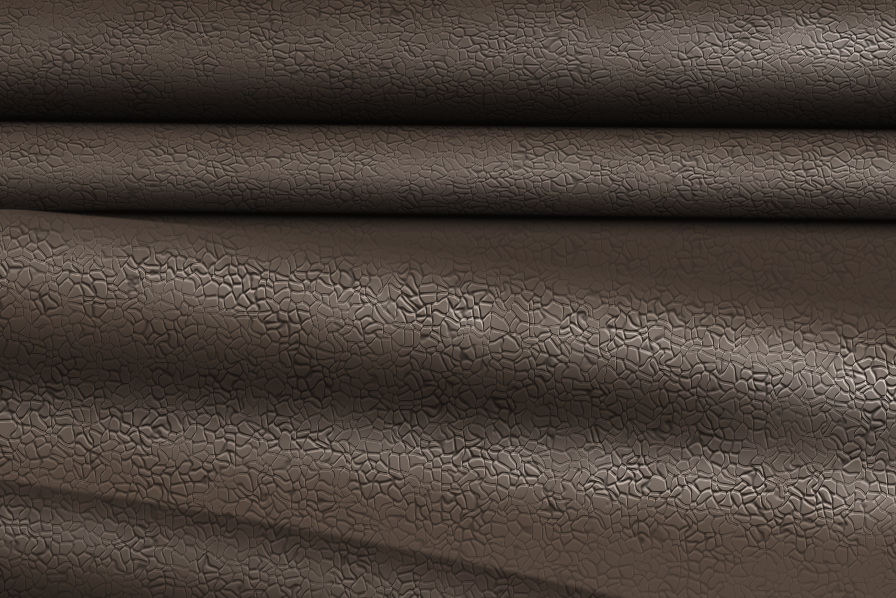
Write a Shadertoy shader that draws this texture.

```glsl
// Draped brown leather: two rolled folds above a broad pebbled fold with soft sheen.

const vec3 LEATHER = vec3(0.305, 0.252, 0.216);  // diffuse colour
const vec3 SHEEN = vec3(0.31, 0.32, 0.325);      // cool reflected light
const vec3 CREASE = vec3(0.025, 0.020, 0.016);   // deepest shadow
const float GRAIN_SCALE = 58.0;                  // pebbles per canvas height
const float ROLL_SQUEEZE = 1.5;                  // foreshortening on the rolls
const float GRAIN_WARP = 0.55;                   // irregularity of the pebbles
const float RELIEF = 1.25;                       // glint contrast
const float CRACK_DEPTH = 0.30;                  // darkening between pebbles

float hash(vec2 p) {
    return fract(sin(dot(p, vec2(127.1, 311.7))) * 43758.5453);
}

vec2 hash2(vec2 p) {
    return vec2(hash(p), hash(p + 37.2));
}

float noise(vec2 p) {
    vec2 i = floor(p), f = fract(p);
    f = f * f * (3.0 - 2.0 * f);
    return mix(mix(hash(i), hash(i + vec2(1, 0)), f.x),
               mix(hash(i + vec2(0, 1)), hash(i + vec2(1, 1)), f.x), f.y);
}

float bell(float x, float center, float width) {
    float d = (x - center) / width;
    return exp(-d * d);
}

// Rounded cells separated by narrow cracks
float pebbleHeight(vec2 p) {
    p += GRAIN_WARP * (vec2(noise(p * 0.9), noise(p * 0.9 + 19.0)) - 0.5) * 2.0;
    vec2 cell = floor(p), f = fract(p);
    float nearest = 8.0, second = 8.0;
    for (int y = -1; y <= 1; y++) {
        for (int x = -1; x <= 1; x++) {
            vec2 o = vec2(x, y);
            float d = length(o + 0.1 + 0.8 * hash2(cell + o) - f);
            second = min(second, max(nearest, d));
            nearest = min(nearest, d);
        }
    }
    float merge = 0.22 * noise(p * 0.45 + 7.0);
    return smoothstep(0.0, 0.38, second - nearest + merge);
}

// Each surface returns (diffuse shade, gloss, grain strength)
vec3 upperRoll(float s, float u) {
    float shade = mix(0.88, 0.20, smoothstep(0.42, 0.98, s));
    float gloss = bell(s, 0.36, 0.27) * (0.24 + 0.40 * smoothstep(0.2, 0.95, u));
    gloss += 0.22 * bell(s, 0.36, 0.20) * bell(u, 0.93, 0.12);
    return vec3(shade, gloss, 0.8);
}

vec3 lowerRoll(float s, float u) {
    float shade = mix(0.95, 0.34, smoothstep(0.5, 1.0, s));
    shade *= mix(0.72, 1.0, smoothstep(0.0, 0.2, s));
    float gloss = bell(s, 0.48, 0.27) * (0.30 + 0.28 * smoothstep(0.1, 0.9, u));
    return vec3(shade, gloss, 0.75);
}

vec3 backSheet(float d) {
    return vec3(0.84 * smoothstep(-0.012, 0.035, d), 0.02, 0.3);
}

vec3 broadFold(float d, float t, float u) {
    float trough = bell(t, 0.61 + 0.11 * u, 0.075);
    float shade = mix(0.88, 1.03, smoothstep(0.0, 0.08, d));
    shade *= 1.0 - trough * mix(0.45, 0.24, smoothstep(0.55, 1.0, u));
    float gloss = bell(d, 0.083 + 0.045 * u, 0.058) * mix(0.40, 0.66, u);
    gloss += bell(t, 0.705 + 0.125 * u, 0.052) * mix(0.26, 0.56, smoothstep(0.0, 0.8, u));
    gloss += 0.22 * bell(u, 1.0, 0.16) * bell(t, 0.70, 0.12);
    gloss += 0.05 * smoothstep(0.7, 0.85, t);
    float grain = 1.1 * smoothstep(-0.02, 0.09, d);
    grain *= 1.0 - 0.65 * smoothstep(0.80, 0.92, t - 0.06 * u);
    return vec3(shade, gloss, grain);
}

vec3 frontFold(float d, float u) {
    float shade = mix(0.70, 0.88, smoothstep(0.0, 0.07, d));
    shade *= 1.0 - 0.40 * smoothstep(0.10, 0.21, d);
    float gloss = 0.34 * bell(d, 0.078, 0.042) * (1.0 - 0.6 * u);
    return vec3(shade, gloss, 0.8);
}

void mainImage(out vec4 fragColor, in vec2 fragCoord) {
    float px = 1.0 / iResolution.y;
    float x = fragCoord.x * px;
    float u = fragCoord.x / iResolution.x;
    float t = 1.0 - fragCoord.y * px;  // distance down from the top

    // Fold outlines
    float rollSplit = 0.203 + 0.014 * u;
    float rollEnd = 0.350 + 0.018 * u;
    float broadEdge = 0.347 + 0.125 * u + 0.04 * u * u;
    float frontEdge = 0.803 + 0.20 * u + 0.12 * u * u;

    // Stack the surfaces from back to front
    vec3 surface = backSheet(t - rollEnd);
    surface = mix(surface, broadFold(t - broadEdge, t, u),
                  smoothstep(-px, px + 0.012 * u, t - broadEdge));
    surface = mix(surface, frontFold(t - frontEdge, u),
                  smoothstep(-0.006, 0.006, t - frontEdge));
    float s = (t - rollSplit) / (rollEnd - rollSplit);
    surface = mix(lowerRoll(s, u), surface, smoothstep(-px, px, t - rollEnd));
    surface = mix(upperRoll(t / rollSplit, u), surface, smoothstep(-px, px, t - rollSplit));

    // Pebbled relief lit from above
    float squeeze = t < rollEnd ? ROLL_SQUEEZE : 1.0;
    vec2 q = GRAIN_SCALE * vec2(x, (0.12 * u - t) * squeeze);
    float height = pebbleHeight(q);
    float slope = height - pebbleHeight(q + vec2(0.08, 0.28));
    float mottle = noise(q * 0.22) - 0.5;
    float glint = max(0.0, 0.92 + surface.z * (RELIEF * slope + 0.4 * mottle));
    float crack = 1.0 - CRACK_DEPTH * surface.z * (1.0 - height);

    vec3 color = LEATHER * surface.x * crack * (1.0 + 0.24 * slope * surface.z);
    color += SHEEN * surface.y * glint * mix(1.0, crack, 0.6);

    // Dark seams beneath the rolls
    float seam = bell(t, rollSplit - 0.003, 0.007);
    seam = max(seam, bell(t, rollEnd + 0.002, 0.006) * smoothstep(0.0, 0.16, u));
    color = mix(color, CREASE, 0.92 * seam);
    fragColor = vec4(color, 1.0);
}
```
